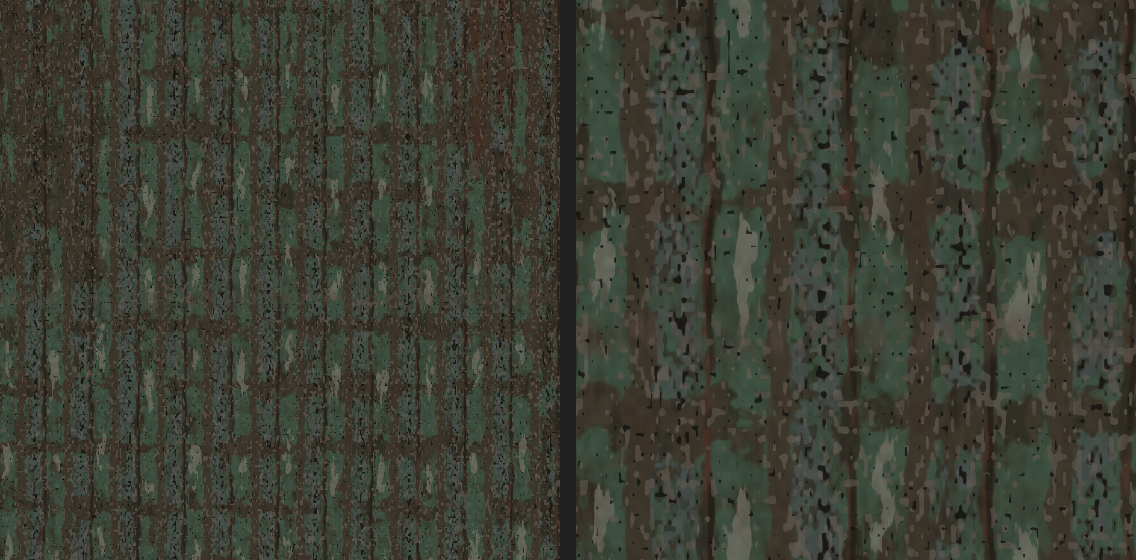
Left, the full canvas; right, a detail of the centre.
Give the GLSL for this texture, as a WebGL 2 fragment shader.

```glsl
#version 300 es
precision highp float;
// Weathered green planks: 24 columns with alternating wide and thin joints,
// ragged brown crossbands, pale paint chips, grey worn strips and rust.
// Each layer is a mask from repeats and stretched noise, blended over paint.
uniform vec2 u_resolution;
out vec4 fragColor;

const float PLANKS = 24.0;
const float BAND_STEP = 0.108;
const float CHIP_STEP = 0.172;
const float SEAM_Y = 0.473;

const vec3 GREEN = vec3(0.235, 0.305, 0.247);
const vec3 OLIVE = vec3(0.220, 0.255, 0.205);
const vec3 BROWN = vec3(0.235, 0.200, 0.158);
const vec3 DARK = vec3(0.180, 0.165, 0.130);
const vec3 RUST = vec3(0.275, 0.180, 0.140);
const vec3 DUST = vec3(0.330, 0.280, 0.255);
const vec3 STEEL = vec3(0.270, 0.300, 0.285);
const vec3 PALE = vec3(0.440, 0.430, 0.390);
const vec3 PIT = vec3(0.070, 0.070, 0.060);

float hash(vec2 p) {
  vec3 q = fract(p.xyx * 0.1031);
  q += dot(q, q.yzx + 33.33);
  return fract((q.x + q.y) * q.z);
}

float noise(vec2 p) {
  vec2 i = floor(p), f = fract(p);
  f = f * f * (3.0 - 2.0 * f);
  float low = mix(hash(i), hash(i + vec2(1, 0)), f.x);
  float high = mix(hash(i + vec2(0, 1)), hash(i + vec2(1, 1)), f.x);
  return mix(low, high, f.y);
}

float fbm(vec2 p) {
  float sum = 0.0, weight = 0.5;
  for (int i = 0; i < 4; i++) {
    sum += weight * noise(p);
    p = p * 2.03 + 17.3;
    weight *= 0.5;
  }
  return sum / 0.9375;
}

// Soft step around an edge
float above(float edge, float soft, float value) {
  return smoothstep(edge - soft, edge + soft, value);
}

// Soft strip of given half width around zero
float strip(float d, float halfWidth, float soft) {
  return 1.0 - above(halfWidth, soft, abs(d));
}

// Large areas where corrosion wins over paint
float rustCover(vec2 p) {
  float left = (1.0 - above(0.19, 0.03, p.x)) * above(0.49, 0.03, p.y);
  float right = above(0.82, 0.06, p.x) * above(0.57, 0.06, p.y);
  float side = above(0.965, 0.015, p.x);
  float top = 0.65 * above(0.95, 0.05, p.y);
  return max(max(left, right), max(side, top));
}

// Ragged horizontal crossbands, broken up from plank to plank
float crossBand(vec2 p, float ragged) {
  float row = (p.y - 0.006 + 0.02 * step(p.y, SEAM_Y)) / BAND_STEP;
  float id = floor(row + 0.5);
  float strength = noise(vec2(p.x * 13.0, id * 7.0 + 3.0));
  float halfWidth = mix(-0.04, 0.21, strength) + (ragged - 0.5) * 0.55;
  return strip(row - id, halfWidth, 0.035);
}

// One elongated chip cluster per row of a plank
float chipCluster(vec2 p, float across, float id, float grain) {
  float row = (p.y - 0.036) / CHIP_STEP + 0.5 + 0.5 * hash(vec2(id, 5.0));
  vec2 d = vec2(across - 0.48, fract(row) - 0.5) / vec2(0.27, 0.27);
  float size = mix(0.65, 1.1, hash(vec2(id, floor(row))));
  return above(0.40, 0.05, grain - 0.32 * dot(d, d) / size);
}

void main() {
  vec2 p = gl_FragCoord.xy / u_resolution;
  float wobble = (noise(vec2(p.x * 24.0, p.y * 40.0)) - 0.5) * 0.10;
  float column = p.x * PLANKS - 0.9 + wobble;
  float id = floor(column), across = fract(column);
  float joint = floor(column + 0.5), offset = column - joint;
  float oddPlank = mod(id, 2.0), thinJoint = mod(joint, 2.0);

  float ragged = fbm(p * vec2(55.0, 60.0));
  float streak = fbm(p * vec2(95.0, 17.0) + 40.0);
  float grain = fbm(p * vec2(150.0, 55.0) + 9.0);
  float speck = noise(p * vec2(370.0, 250.0));
  float speckB = noise(p * vec2(330.0, 190.0) + 71.0);
  float cover = rustCover(p);

  // Paint, with worn steel on every other plank
  vec3 color = mix(GREEN, OLIVE, above(0.53, 0.10, ragged * 0.5 + streak * 0.5));
  float worn = strip(across - 0.5, 0.33, 0.12) * (1.0 - oddPlank);
  color = mix(color, STEEL, worn * above(0.47, 0.06, grain));
  color = mix(color, DARK, worn * above(0.62, 0.08, speck) * 0.65);

  // Brown stains, crossbands and reddish corrosion
  float stain = above(0.65, 0.04, streak * 0.6 + ragged * 0.4 + cover * 0.23);
  vec3 stainColor = mix(BROWN, DARK, above(0.52, 0.12, grain));
  color = mix(color, stainColor, stain * 0.9);
  color = mix(color, stainColor, crossBand(p, ragged) * 0.85);
  float red = strip(p.x - 0.88, 0.06, 0.05) * above(0.62, 0.12, p.y);
  color = mix(color, RUST, red * above(0.50, 0.08, streak) * 0.75);

  // Joints: wide brown or thin dark, with frayed edges
  float halfWidth = mix(0.18, 0.095, thinJoint) + (grain - 0.5) * 0.30;
  float seam = strip(offset, halfWidth, 0.035);
  vec3 seamColor = mix(BROWN, mix(RUST, DARK, above(0.5, 0.1, grain)), thinJoint);
  color = mix(color, seamColor, seam * 0.9);
  float core = strip(offset - 0.03, 0.045, 0.025) * thinJoint;
  color = mix(color, DARK * 0.7, core * above(0.42, 0.08, streak) * 0.75);

  // Pale chips and dusty flecks
  float chips = chipCluster(p, across, id, grain) * oddPlank;
  color = mix(color, PALE, chips * (1.0 - 0.75 * cover) * 0.75);
  float nearJoint = strip(abs(offset) - 0.14, 0.13, 0.06);
  float fleck = above(0.83 - 0.10 * nearJoint - 0.07 * worn, 0.04, speckB);
  color = mix(color, mix(DUST, PALE, grain * 0.8), fleck * 0.65);
  float dustLine = strip(p.y - SEAM_Y + 0.006, 0.012, 0.008);
  color = mix(color, DUST, dustLine * above(0.52, 0.08, grain) * 0.45);

  // Black pits, densest along the worn planks
  float pitLine = strip(across - 0.62, 0.08, 0.05) * (1.0 - oddPlank);
  float pit = above(0.90 - 0.20 * pitLine, 0.035, speck);
  color = mix(color, PIT, pit * 0.8);
  color *= 0.93 + 0.14 * noise(p * vec2(256.0, 180.0) + 23.0);
  fragColor = vec4(color, 1.0);
}
```
